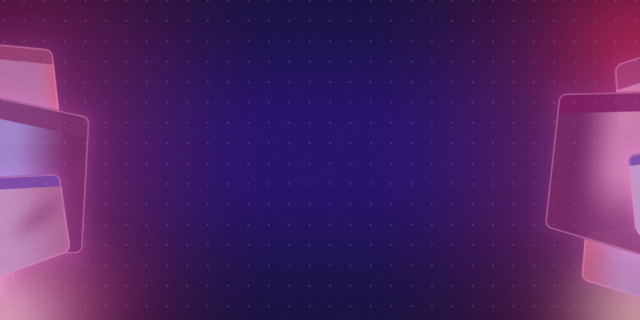
This background is drawn by a Shadertoy shader. Its source:

```glsl
const vec3 CENTRE = vec3(0.157, 0.080, 0.430);
const vec3 NIGHT = vec3(0.105, 0.075, 0.260);
const vec3 PLUM = vec3(0.36, 0.115, 0.335);
const vec3 WINE = vec3(0.27, 0.045, 0.19);
const vec3 CRIMSON = vec3(0.59, 0.12, 0.28);
const vec3 ROSE = vec3(0.57, 0.18, 0.40);
const vec3 BLUSH = vec3(0.84, 0.61, 0.72);
const vec3 LILAC = vec3(0.62, 0.52, 0.79);
const vec3 PINK = vec3(0.78, 0.46, 0.62);
const vec3 MAUVE = vec3(0.46, 0.165, 0.40);
const vec3 VIOLET = vec3(0.46, 0.25, 0.64);
const vec3 RIM = vec3(0.86, 0.55, 0.72);
const vec3 HALO = vec3(0.085, 0.045, 0.085);
const float DOT_STEP = 0.0637;
const vec2 DOT_ORIGIN = vec2(0.7128, 0.6164);
const float DOT_RADIUS = 0.0028;
const float CORNER = 0.022;
const float GRAIN = 0.014;

float hash(vec2 p) {
    return fract(sin(dot(p, vec2(127.1, 311.7))) * 43758.5);
}

// Soft elliptical tint
void glow(inout vec3 col, vec2 p, vec2 centre, vec2 size, vec3 tint, float amount) {
    vec2 q = (p - centre) / size;
    col = mix(col, tint, amount * exp(-dot(q, q)));
}

// Signed distance to a line, positive on its left
float halfPlane(vec2 p, vec2 a, vec2 b) {
    vec2 e = normalize(b - a);
    return dot(p - a, vec2(-e.y, e.x));
}

// Intersection with a circular corner
float roundMax(float a, float b, float r) {
    return min(max(a, b), -r) + length(max(vec2(a, b) + r, 0.0));
}

// Glass sheet entering from x = 0; a to d run clockwise from the top
void panel(inout vec3 col, vec2 p, vec2 a, vec2 b, vec2 c, vec2 d, float header,
           vec3 headTint, vec3 edgeTint, vec3 coreTint, vec2 fade, float foot, float alpha) {
    float px = 1.0 / iResolution.y;
    float top = halfPlane(p, a, b);
    float side = halfPlane(p, b, c);
    float bottom = halfPlane(p, c, d);
    float dist = roundMax(roundMax(top, side, CORNER), bottom, CORNER);
    col += HALO * exp(-max(dist, 0.0) / 0.05) * alpha;

    // Body, shaded foot, header strip and lit rim
    vec3 sheet = mix(edgeTint, coreTint, smoothstep(fade.x, fade.y, -side));
    sheet = mix(sheet, edgeTint, foot * (1.0 - smoothstep(0.04, 0.24, -bottom)));
    sheet = mix(sheet, headTint, 0.88 * smoothstep(-header - px, -header + px, top));
    float rim = 1.0 - smoothstep(0.001, 0.002 + px, abs(dist + 0.003));
    sheet = mix(sheet, RIM, 0.45 * rim);
    col = mix(col, sheet, alpha * (1.0 - smoothstep(-px, px, dist)));
}

vec3 background(vec2 p, vec2 m, float halfWidth) {
    float v = abs(p.y - 0.52) * 2.0;
    vec3 col = mix(CENTRE, NIGHT, smoothstep(0.05, 1.08, v));
    float sideways = abs(p.x - halfWidth) / halfWidth;
    col = mix(col, mix(PLUM, WINE, 0.7 * v * v), smoothstep(0.12, 0.95, sideways));
    // Left lights
    glow(col, p, vec2(0.08, 0.50), vec2(0.30, 0.42), ROSE, 0.35);
    glow(col, p, vec2(0.12, 0.06), vec2(0.30, 0.20), ROSE, 0.6);
    glow(col, p, vec2(0.0, -0.02), vec2(0.23, 0.22), BLUSH, 0.95);
    // Right lights, measured from the right border
    glow(col, m, vec2(0.0, 0.87), vec2(0.25, 0.22), CRIMSON, 0.92);
    glow(col, m, vec2(0.08, 0.50), vec2(0.24, 0.36), ROSE, 0.2);
    glow(col, m, vec2(0.0, 0.0), vec2(0.22, 0.20), vec3(0.75, 0.57, 0.60), 0.95);
    return col;
}

void leftPanels(inout vec3 col, vec2 p) {
    panel(col, p, vec2(0.0, 0.862), vec2(0.164, 0.846), vec2(0.197, 0.55), vec2(0.0, 0.55),
          0.047, vec3(0.58, 0.23, 0.43), vec3(0.80, 0.39, 0.54), vec3(0.71, 0.45, 0.64), vec2(0.0, 0.06), 0.0, 0.92);
    panel(col, p, vec2(0.0, 0.17), vec2(0.047, 0.16), vec2(0.047, 0.075), vec2(0.0, 0.07),
          0.0, PINK, PINK, BLUSH, vec2(0.0, 0.05), 0.0, 0.4);
    panel(col, p, vec2(0.0, 0.695), vec2(0.281, 0.635), vec2(0.258, 0.208), vec2(0.0, 0.20),
          0.065, vec3(0.48, 0.19, 0.43), MAUVE, LILAC, vec2(0.04, 0.25), 0.3, 0.93);
    panel(col, p, vec2(0.0, 0.448), vec2(0.187, 0.458), vec2(0.222, 0.215), vec2(0.0, 0.135),
          0.040, VIOLET, vec3(0.69, 0.41, 0.60), vec3(0.76, 0.56, 0.75), vec2(0.0, 0.2), 0.0, 0.95);
    // Slanted fold on the front sheet
    vec2 slanted = vec2(p.x, p.y - 0.6 * (p.x - 0.125));
    glow(col, slanted, vec2(0.125, 0.325), vec2(0.07, 0.04), vec3(0.57, 0.28, 0.50), 0.6);
}

void rightPanels(inout vec3 col, vec2 m) {
    panel(col, m, vec2(0.0, 0.823), vec2(0.080, 0.797), vec2(0.068, 0.60), vec2(0.0, 0.60),
          0.078, vec3(0.60, 0.20, 0.42), PINK, PINK, vec2(0.0, 0.08), 0.0, 0.9);
    panel(col, m, vec2(0.0, 0.30), vec2(0.172, 0.27), vec2(0.184, 0.125), vec2(0.0, 0.07),
          0.0, PINK, vec3(0.74, 0.37, 0.52), vec3(0.71, 0.51, 0.72), vec2(0.0, 0.14), 0.0, 0.9);
    panel(col, m, vec2(0.0, 0.714), vec2(0.253, 0.708), vec2(0.299, 0.290), vec2(0.0, 0.203),
          0.062, vec3(0.50, 0.11, 0.38), MAUVE, vec3(0.78, 0.48, 0.67), vec2(0.06, 0.21), 0.75, 0.94);
    panel(col, m, vec2(0.0, 0.521), vec2(0.038, 0.516), vec2(0.014, 0.27), vec2(0.0, 0.262),
          0.035, VIOLET, vec3(0.76, 0.58, 0.76), vec3(0.74, 0.59, 0.81), vec2(0.0, 0.04), 0.0, 0.95);
}

void mainImage(out vec4 fragColor, in vec2 fragCoord) {
    float px = 1.0 / iResolution.y;
    vec2 p = fragCoord * px;
    float width = iResolution.x * px;
    vec2 m = vec2(width - p.x, p.y);
    vec3 col = background(p, m, 0.5 * width);
    leftPanels(col, p);
    rightPanels(col, m);
    // Dot lattice and fine grain
    vec2 cell = fract((p - DOT_ORIGIN) / DOT_STEP + 0.5) - 0.5;
    float spot = 1.0 - smoothstep(DOT_RADIUS - px, DOT_RADIUS + px, length(cell) * DOT_STEP);
    col = mix(col, vec3(0.62, 0.48, 0.78), 0.3 * spot);
    col += GRAIN * (hash(floor(p * 256.0)) - 0.5);
    fragColor = vec4(clamp(col, 0.0, 1.0), 1.0);
}
```
